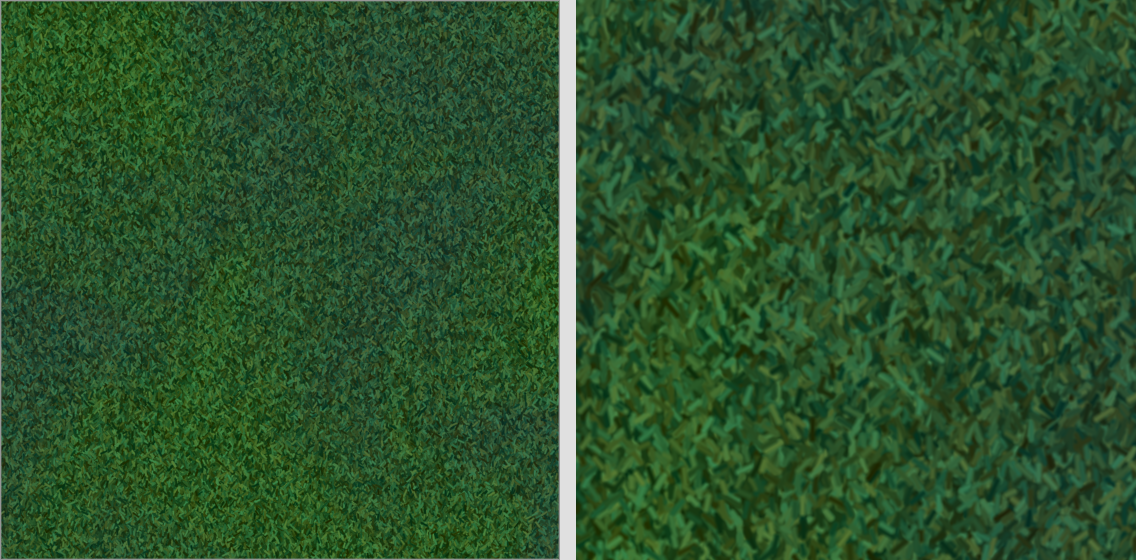
Left, the full canvas; right, a detail of the centre.
Write a WebGL 2 fragment shader that draws this texture.

```glsl
#version 300 es
precision highp float;
// Dense mown lawn inside a thin grey frame. Short blades are scattered by a
// jittered cell grid in several layers, painted over each other, then coloured
// over broad lush and shaded patches made of warped, layered sines.

uniform vec2 u_resolution;
out vec4 fragColor;

const vec3 LUSH_GREEN = vec3(0.158, 0.335, 0.118);
const vec3 SHADE_GREEN = vec3(0.150, 0.284, 0.184);
const vec3 LIGHT_RANGE = vec3(0.125, 0.180, 0.118);  // dark gap to lit blade
const vec3 TINT_RANGE = vec3(-0.060, 0.022, 0.055);  // brownish to bluish
const vec3 FRAME_GREY = vec3(0.59);

const float FRAME_WIDTH = 0.0025;
const float CELLS = 100.0;           // blade cells across the canvas
const int BLADE_LAYERS = 6;
const float BLADE_REACH = 0.0055;    // half length of the longest blade
const float BLADE_WIDTH = 0.0034;    // soft half width
const float LEAN = 1.15;             // largest lean from vertical, radians
const float GAP_LIGHT = -0.5;        // light level between the blades
const float PATCH_SCALE = 6.5;
const int PATCH_OCTAVES = 5;

vec3 hash3(vec3 p) {
    p = fract(p * vec3(0.1031, 0.1030, 0.0973));
    p += dot(p, p.yxz + 33.33);
    return fract((p.xxy + p.yxx) * p.zyx);
}

mat2 rotation(float angle) {
    float c = cos(angle), s = sin(angle);
    return mat2(c, s, -s, c);
}

// Broad, uneven patches, roughly -1 to 1
float patches(vec2 p) {
    float sum = 0.0, amplitude = 0.6;
    mat2 turn = rotation(1.1);
    p = p * PATCH_SCALE + 2.3;
    for (int i = 0; i < PATCH_OCTAVES; i++) {
        p = turn * p + 1.7;
        p += 0.6 * sin(p.yx * 1.3);
        sum += amplitude * (sin(p.x) + sin(p.y)) * 0.7;
        p *= 1.8;
        amplitude *= 0.58;
    }
    return sum;
}

float segmentDistance(vec2 p, vec2 halfAxis) {
    float along = clamp(dot(p, halfAxis) / dot(halfAxis, halfAxis), -1.0, 1.0);
    return length(p - along * halfAxis);
}

// Overlapping blades: x is the light level, y is the tint
vec2 grass(vec2 uv, float pixel) {
    vec2 surface = vec2(GAP_LIGHT, 0.0);
    float width = max(BLADE_WIDTH, pixel);
    for (int layer = 0; layer < BLADE_LAYERS; layer++) {
        vec2 p = uv * CELLS + float(layer) * vec2(17.37, 29.61);
        vec2 home = floor(p);
        for (int k = 0; k < 9; k++) {
            vec2 cell = home + vec2(k % 3, k / 3) - 1.0;
            vec3 place = hash3(vec3(cell, float(layer) * 7.0 + 1.0));
            vec3 look = hash3(vec3(cell, float(layer) * 7.0 + 4.0));
            float angle = (place.z * 2.0 - 1.0) * LEAN;
            vec2 halfAxis = vec2(sin(angle), cos(angle))
                * BLADE_REACH * mix(0.4, 1.0, look.z);
            float d = segmentDistance((p - cell - place.xy) / CELLS, halfAxis);
            float cover = 1.0 - smoothstep(0.0, width, d);
            vec2 blade = vec2(mix(-0.8, 1.0, look.x), look.y * 2.0 - 1.0);
            surface = mix(surface, blade, cover);
        }
    }
    return surface;
}

void main() {
    vec2 uv = gl_FragCoord.xy / u_resolution;
    float pixel = 1.0 / min(u_resolution.x, u_resolution.y);

    // Lawn
    float lush = smoothstep(-1.0, 1.0, patches(uv));
    vec2 surface = grass(uv, pixel);
    vec3 color = mix(SHADE_GREEN, LUSH_GREEN, lush);
    color += surface.x * LIGHT_RANGE * mix(0.9, 1.1, lush);
    color += surface.y * TINT_RANGE;

    // Frame
    vec2 toEdge = min(uv, 1.0 - uv);
    float inside = min(toEdge.x, toEdge.y) - FRAME_WIDTH;
    float frame = 1.0 - smoothstep(-0.5 * pixel, 0.5 * pixel, inside);
    fragColor = vec4(clamp(mix(color, FRAME_GREY, frame), 0.0, 1.0), 1.0);
}
```
